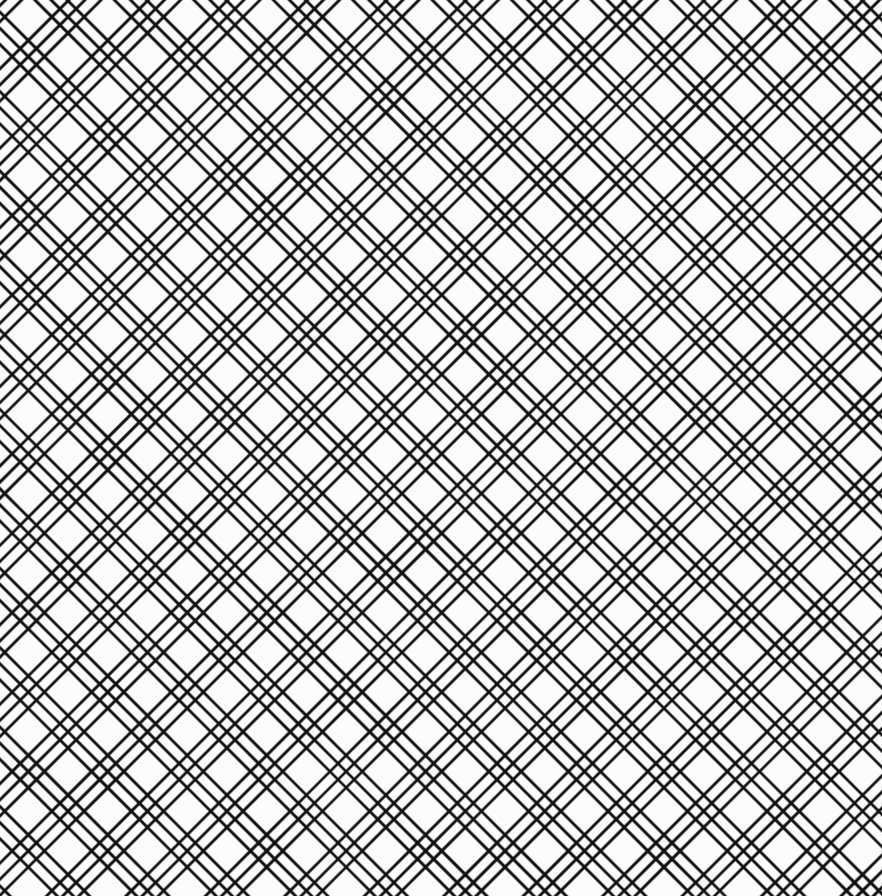
A Shadertoy shader for this pattern:

```glsl
// Diagonal lattice of triple black pinstripes crossing on a white ground.

#define REPEATS vec2(11.10, 11.28)   // crossings across and down
#define ORIGIN vec2(0.856, 0.067)    // first crossing, in repeats
#define SPACING 0.203                // gap between the stripes of a triple, in repeats
#define HALF_WIDTH 0.00161           // half a stripe, in canvas heights
#define SOFTNESS 0.0012              // edge blur, in canvas heights
#define WEAR 0.20                    // unevenness of the stripe width
#define WEAR_SCALE 12.0              // wear patches per canvas height
#define PAPER vec3(0.988, 0.988, 0.992)
#define INK vec3(0.065, 0.065, 0.075)

vec2 hashGradient(vec2 cell) {
    vec3 p = fract(cell.xyx * vec3(0.1031, 0.1030, 0.0973));
    p += dot(p, p.yzx + 33.33);
    return 2.0 * fract((p.xx + p.yz) * p.zy) - 1.0;
}

float gradientNoise(vec2 p) {
    vec2 i = floor(p), f = fract(p);
    vec2 s = f * f * f * (f * (f * 6.0 - 15.0) + 10.0);
    vec2 e = vec2(1.0, 0.0);
    float low = mix(dot(hashGradient(i), f),
                    dot(hashGradient(i + e), f - e), s.x);
    float high = mix(dot(hashGradient(i + e.yx), f - e.yx),
                     dot(hashGradient(i + 1.0), f - 1.0), s.x);
    return mix(low, high, s.y);
}

// Distance to the nearest of three stripes in each unit period
float tripleDistance(float t) {
    float d = abs(fract(t + 0.5) - 0.5);
    return min(d, abs(d - SPACING));
}

float stripeCoverage(float dist, float halfWidth, float blur) {
    return 1.0 - smoothstep(halfWidth - blur, halfWidth + blur, dist);
}

void mainImage(out vec4 fragColor, in vec2 fragCoord) {
    vec2 canvas = iResolution.xy / iResolution.y;
    vec2 pos = fragCoord / iResolution.y;
    vec2 grid = pos / canvas * REPEATS - ORIGIN;

    // Perpendicular period of either diagonal, in canvas heights
    float period = 1.0 / length(REPEATS / canvas);
    float blur = max(SOFTNESS, 0.55 / iResolution.y);
    float halfWidth = HALF_WIDTH * (1.0 + WEAR * gradientNoise(pos * WEAR_SCALE));

    // Two diagonal families, overlaid as ink
    float rising = stripeCoverage(period * tripleDistance(grid.x - grid.y), halfWidth, blur);
    float falling = stripeCoverage(period * tripleDistance(grid.x + grid.y), halfWidth, blur);
    float ink = 1.0 - (1.0 - rising) * (1.0 - falling);

    fragColor = vec4(mix(PAPER, INK, ink), 1.0);
}
```
